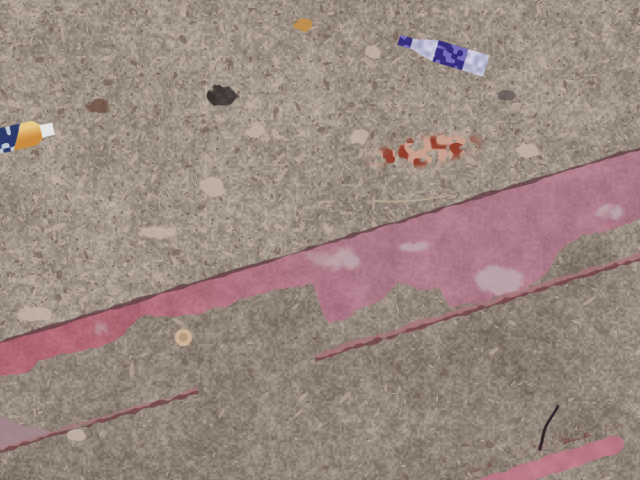
Reproduce this texture procedurally as a Shadertoy shader.

```glsl
float hash(vec2 p) {
  vec3 q = fract(p.xyx * vec3(.1031, .1030, .0973));
  q += dot(q, q.yzx + 33.33);
  return fract((q.x + q.y) * q.z);
}

float noise(vec2 p) {
  vec2 i = floor(p), f = fract(p);
  f *= f * (3. - 2. * f);
  return mix(mix(hash(i), hash(i + vec2(1, 0)), f.x),
             mix(hash(i + vec2(0, 1)), hash(i + 1.), f.x), f.y);
}

// Fractal noise centred on zero
float fbm(vec2 p) {
  float sum = 0., amp = .5;
  for (int i = 0; i < 4; i++) {
    sum += amp * (noise(p) - .5);
    p = mat2(1.6, 1.2, -1.2, 1.6) * p + 7.3;
    amp *= .5;
  }
  return sum;
}

float cover(float d) { return smoothstep(.002, -.002, d); }

float glow(vec2 p, float x, float y, float w, float h) {
  p = (p - vec2(x, y)) / vec2(w, h);
  return exp(-dot(p, p));
}

float segment(vec2 p, vec2 a, vec2 b) {
  p -= a;
  b -= a;
  return length(p - b * clamp(dot(p, b) / dot(b, b), 0., 1.));
}

// Rough-edged ellipse
float pebble(vec2 p, float x, float y, float w, float h) {
  float rough = .5 * noise(p * 90.) - .25;
  return cover((length((p - vec2(x, y)) / vec2(w, h)) - 1. + rough) * h);
}

// Coordinates along and across a tilted axis
vec2 along(vec2 p, float x, float y, float slope) {
  p -= vec2(x, y);
  return vec2(p.x + slope * p.y, p.y - slope * p.x) / sqrt(1. + slope * slope);
}

// Layers of randomly turned chips and straws
vec3 litter(vec3 col, vec2 p, float amount) {
  for (float k = 0.; k < 5.; k++) {
    vec2 q = p * (20. + 11. * k) + k * 17.3, cell = floor(q);
    float kind = hash(cell + 31.), a = 6.283 * hash(cell + 57.);
    vec2 f = fract(q) - .35 - .3 * vec2(hash(cell), hash(cell + 9.));
    f *= mat2(cos(a), sin(a), -sin(a), cos(a));
    float chip = length(f / vec2(.14 + .19 * kind, .05 + .09 * hash(cell + 3.)));
    vec3 tint = mix(vec3(.44, .36, .32), vec3(.76, .69, .65), step(.38, kind));
    float present = step(hash(cell + 77.), amount);
    col = mix(col, tint, present * .6 * smoothstep(1.25, .75, chip));
  }
  return col;
}

vec3 pavement(vec2 p, float upper) {
  vec3 col = mix(vec3(.565, .515, .472), vec3(.622, .572, .525), upper);
  col += .13 * fbm(p * 9.) + .17 * fbm(p * 65.) + .13 * (noise(p * 210.) - .5);
  return litter(col, p, mix(.06, .38, upper));
}

vec3 paint(vec2 p) {
  vec3 col = mix(vec3(.7, .41, .46), vec3(.68, .48, .54), smoothstep(.1, .8, p.x));
  col += .12 * fbm(p * 28.) + .05 * (noise(p * 180.) - .5);
  float wear = glow(p, .7, .46, .08, .035) + glow(p, .86, .49, .045, .018)
    + 1.5 * glow(p, 1.035, .418, .055, .035) + glow(p, 1.27, .558, .04, .022)
    + .7 * glow(p, .21, .315, .06, .028);
  wear = smoothstep(.4, .75, wear * (.85 + 1.1 * fbm(p * 38.)));
  return mix(col, vec3(.74, .68, .69), .8 * wear);
}

// Broken red ridge
vec3 ridge(vec3 col, vec2 p, vec2 a, vec2 b, float width) {
  float d = segment(p + .009 * fbm(p * 45.), a, b);
  col = mix(col, vec3(.66, .46, .48), .8 * cover(d - width * (.3 + noise(p * 35.))));
  d = segment(p + vec2(0, .006) + .012 * fbm(p * 60.), a, b);
  return mix(col, vec3(.42, .23, .25), .75 * cover(d - .006 * noise(p * 75.)));
}

vec3 objects(vec3 col, vec2 p) {
  // Dry leaves and straw
  float heap = smoothstep(1.15, .6, length(along(p, .885, .685, .17) / vec2(.12, .034)));
  vec3 leaf = mix(vec3(.58, .24, .17), vec3(.79, .63, .57), smoothstep(.42, .6, noise(p * 62.)));
  col = mix(col, leaf, heap * smoothstep(.3, .5, noise(p * 75. + 13.)));
  col = mix(col, vec3(.78, .56, .27), .8 * pebble(p, .632, .949, .019, .013));
  col = mix(col, vec3(.4, .27, .22), .7 * pebble(p, .205, .778, .022, .014));
  float x = p.x - .86, straw = abs(p.y - .582 - .9 * x * x - .08 * x);
  col = mix(col, vec3(.75, .7, .61), .7 * cover(straw - .002) * cover(abs(x) - .08));

  // Stones
  col = mix(col, vec3(.27, .24, .23) + .2 * fbm(p * 90.), pebble(p, .465, .8, .028, .022));
  col = mix(col, vec3(.36, .32, .32), .7 * pebble(p, 1.055, .8, .02, .011));
  float pale = pebble(p, .748, .715, .021, .015) + pebble(p, .776, .892, .015, .014)
    + pebble(p, .444, .611, .027, .018) + pebble(p, .533, .727, .02, .013)
    + pebble(p, 1.102, .687, .026, .013) + pebble(p, .33, .515, .035, .012)
    + pebble(p, .07, .345, .034, .015) + pebble(p, .161, .093, .018, .013);
  col = mix(col, vec3(.77, .7, .66), .85 * pale);
  float disc = length(p - vec2(.382, .297));
  col = mix(col, vec3(.7, .6, .5) + .1 * cover(.009 - disc), cover(disc - .018));

  // Clear bottle with blue cap and band
  vec2 b = along(p, .831, .917, -.3);
  float body = cover(abs(b.y) - mix(.011, .023, smoothstep(.025, .085, b.x)));
  vec3 tint = mix(vec3(.64, .65, .77), vec3(.87, .86, .93), noise(b * 90.));
  vec3 blue = mix(vec3(.18, .15, .5), vec3(.46, .43, .75), smoothstep(.48, .72, noise(b * 100.)));
  tint = mix(tint, blue, max(cover(b.x - .027), cover(abs(b.x - .112) - .032)));
  col = mix(col, tint, .93 * body * cover(abs(b.x - .095) - .095));

  // Orange bottle with blue band and white cap
  b = along(p, -.015, .703, .23);
  body = cover(abs(b.y) - mix(.026, .013, smoothstep(.085, .11, b.x)));
  tint = mix(vec3(.79, .55, .25), vec3(.9, .78, .55), smoothstep(-.012, .018, b.y));
  blue = mix(vec3(.17, .23, .43), vec3(.75, .78, .82), smoothstep(.5, .7, noise(b * 80.)));
  tint = mix(tint, blue, cover(b.x - .052 - .5 * b.y));
  tint = mix(tint, vec3(.89), cover(.103 - b.x));
  return mix(col, tint, body * cover(b.x - .13));
}

void mainImage(out vec4 fragColor, in vec2 fragCoord) {
  vec2 p = fragCoord / iResolution.y;
  float below = .287 + .303 * p.x + .006 * fbm(p * 30.) - p.y;
  vec3 col = pavement(p, smoothstep(.01, -.01, below));

  // Painted strip with a worn lower edge
  float depth = .067 + .015 * glow(p, 0., p.y, .06, 1.) - .022 * glow(p, .29, p.y, .05, 1.)
    + .1 * smoothstep(.64, .69, p.x) - .028 * glow(p, .83, p.y, .055, 1.)
    + .05 * smoothstep(.91, .945, p.x) - .07 * smoothstep(1.12, 1.19, p.x);
  depth += .035 * fbm(p * 24.);
  col = mix(col, paint(p), cover(-below) * cover(below - depth));
  col = mix(col, vec3(.36, .23, .25), .75 * cover(abs(below) - .006 * noise(p * 45.)));

  // Lower ridges and pale wedge
  col = ridge(col, p, vec2(.66, .258), vec2(1.36, .475), .008);
  col = ridge(col, p, vec2(-.02, .06), vec2(.41, .188), .004);
  float wedge = max(p.y - .13 + .3 * p.x, .064 + .35 * p.x - p.y);
  col = mix(col, vec3(.64, .53, .56), .85 * cover(wedge + .012 * fbm(p * 40.)));

  // Corner curb with crumbling rim, and a twig
  float curb = segment(p, vec2(1, -.018), vec2(1.28, .075)) - .019 + .012 * fbm(p * 40.);
  float rim = smoothstep(.035, 0., curb) * step(.31 * p.x - .29, p.y);
  col = mix(col, vec3(.45, .23, .25), rim * smoothstep(.48, .65, noise(p * 95.)));
  col = mix(col, vec3(.73, .48, .53) + .12 * fbm(p * 35.), cover(curb));
  p.x += .008 * glow(p, p.x, .11, 1., .03);
  float twig = segment(p, vec2(1.125, .064), vec2(1.163, .153));
  col = mix(col, vec3(.19, .14, .16), cover(twig - .003));

  fragColor = vec4(objects(col, fragCoord / iResolution.y), 1);
}
```
